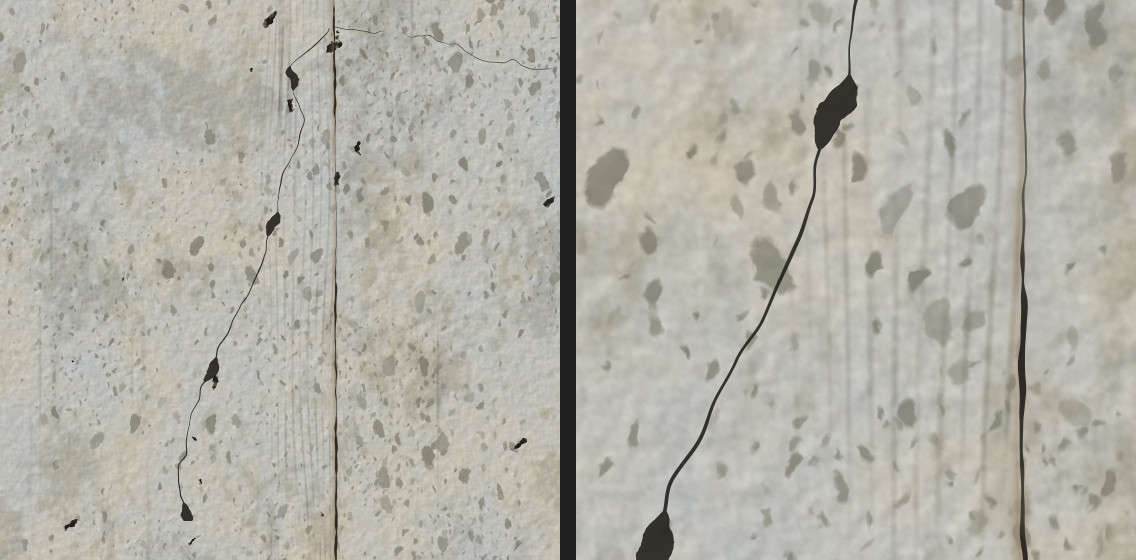
Left, the full canvas; right, a detail of the centre.
Write a WebGL 2 fragment shader that draws this texture.

```glsl
#version 300 es
precision highp float;
// Weathered board-formed concrete: a vertical seam, wood grain, stains, pits and cracks.
uniform vec2 u_resolution;
out vec4 fragColor;

const float SEAM_X = 0.598;
const float SOFTNESS = 0.0014;
const vec3 PALE = vec3(0.752, 0.745, 0.715);
const vec3 DULL = vec3(0.675, 0.665, 0.622);
const vec3 STAIN = vec3(0.49, 0.48, 0.43);
const vec3 TAN = vec3(0.61, 0.55, 0.45);
const vec3 VOID_DARK = vec3(0.13, 0.115, 0.10);

float hash(vec2 p) {
    vec3 q = fract(p.xyx * 0.1031);
    q += dot(q, q.yzx + 33.33);
    return fract((q.x + q.y) * q.z);
}

float noise(vec2 p) {
    vec2 i = floor(p), f = fract(p);
    f = f * f * (3.0 - 2.0 * f);
    return mix(mix(hash(i), hash(i + vec2(1, 0)), f.x),
               mix(hash(i + vec2(0, 1)), hash(i + vec2(1, 1)), f.x), f.y);
}

float fbm(vec2 p) {
    float sum = 0.0, weight = 0.5;
    for (int k = 0; k < 4; k++) {
        sum += weight * noise(p);
        p = mat2(1.6, 1.2, -1.2, 1.6) * p + 7.3;
        weight *= 0.5;
    }
    return sum / 0.9375;
}

float wobble(float t, float seed) { return noise(vec2(t, seed)) - 0.5; }

vec2 roughen(vec2 p, float scale, float amount) {
    return p + amount * (vec2(fbm(p * scale), fbm(p * scale + 41.7)) - 0.5);
}

// Coverage of scattered, clustered ellipses; radii are in cell units.
float blots(vec2 p, float cells, float seed, float density, vec2 radii, float tilt, float fade) {
    vec2 grid = p * cells, home = floor(grid);
    float cover = 0.0;
    for (int j = -1; j <= 1; j++)
    for (int i = -1; i <= 1; i++) {
        vec2 id = home + vec2(i, j);
        vec2 jitter = vec2(hash(id + seed), hash(id + seed + 19.0));
        vec2 offset = grid - id - mix(vec2(0.1), vec2(0.9), jitter);
        float turn = tilt + 1.1 * (hash(id + seed + 37.0) - 0.5);
        vec2 axis = vec2(sin(turn), cos(turn));
        vec2 size = radii * mix(0.4, 1.0, hash(id + seed + 53.0));
        vec2 local = vec2(dot(offset, vec2(axis.y, -axis.x)), dot(offset, axis)) / size;
        float dist = (length(local) - 1.0) * size.x / cells;
        float cluster = smoothstep(0.25, 0.7, noise(id / cells * 6.0 + seed));
        float present = step(hash(id + seed + 71.0), density * cluster * 1.8);
        float strength = mix(1.0, hash(id + seed + 89.0), fade);
        cover = max(cover, present * strength * (1.0 - smoothstep(-SOFTNESS, SOFTNESS, dist)));
    }
    return cover;
}

float crackX(float y) {
    float drift = mix(0.335, 0.525, smoothstep(0.12, 0.82, y)) + 0.075 * smoothstep(0.87, 0.95, y);
    return drift + 0.05 * wobble(y * 9.0, 3.0) + 0.014 * wobble(y * 42.0, 8.0);
}

float crackY(float x) {
    return 0.945 - 0.08 * smoothstep(0.74, 1.0, x) + 0.03 * wobble(x * 14.0, 5.0) + 0.01 * wobble(x * 60.0, 9.0);
}

float stroke(float dist, float halfWidth, float pixel) {
    return clamp((halfWidth - abs(dist)) / pixel + 0.5, 0.0, 1.0);
}

void main() {
    vec2 p = gl_FragCoord.xy / u_resolution;
    float pixel = 1.0 / min(u_resolution.x, u_resolution.y);
    float seam = p.x - SEAM_X - 0.005 * wobble(p.y * 7.0, 2.0) - 0.002 * wobble(p.y * 60.0, 4.0);
    float right = step(0.0, seam);

    // Mottled ground with fine lit relief
    float tone = 0.55 * fbm(p * vec2(9.0, 6.0)) + 0.45 * fbm(p * vec2(60.0, 42.0) + 13.0);
    vec3 color = mix(DULL, PALE, smoothstep(0.34, 0.56, tone));
    float warmth = fbm(p * vec2(7.0, 5.0) + 31.0) + 0.5 * fbm(p * 38.0) - 0.75;
    color += vec3(0.035, 0.008, -0.035) * clamp(warmth * 2.0, -0.7, 0.9);
    vec2 bump = p * 95.0;
    color += 0.13 * (fbm(bump) - fbm(bump + vec2(-0.35, 0.35)));
    color += 0.035 * (noise(p * 260.0) - 0.5);

    // Vertical board grain, strongest beside the seam
    float band = smoothstep(0.42, 0.52, p.x) * (1.0 - right);
    float wave = abs(fract(p.x * 74.0 + 1.6 * noise(vec2(p.x * 20.0, p.y * 3.0))) - 0.5) * 2.0;
    float worn = smoothstep(0.25, 0.7, fbm(p * vec2(40.0, 9.0) + 5.0));
    color -= band * vec3(0.085, 0.09, 0.095) * (smoothstep(0.5, 1.0, wave) * worn - 0.1);
    float streak = smoothstep(0.72, 0.95, noise(vec2(p.x * 110.0, p.y * 3.0)));
    streak *= smoothstep(0.48, 0.7, noise(p * vec2(14.0, 2.0) + 23.0));
    color -= 0.09 * streak * worn;

    // Grey stains in three sizes
    vec2 ragged = roughen(roughen(p, 45.0, 0.016), 140.0, 0.006);
    float amount = mix(0.24, 0.42, right);
    float stain = blots(ragged, 15.0, 11.0, amount * 0.9, vec2(0.17, 0.30), 0.1, 0.5);
    stain = max(stain, blots(ragged, 33.0, 127.0, amount, vec2(0.18, 0.32), 0.1, 0.6));
    stain = max(stain, blots(ragged, 68.0, 211.0, amount, vec2(0.18, 0.30), 0.2, 0.7));
    color = mix(color, STAIN + 0.08 * (fbm(p * 120.0) - 0.5), 0.82 * stain);

    // Pits with pale lower lips
    vec2 chipped = roughen(p, 75.0, 0.022);
    float pit = blots(chipped, 7.0, 307.0, 0.26, vec2(0.055, 0.13), 0.45, 0.0);
    float lip = blots(chipped + vec2(-0.004, 0.004), 7.0, 307.0, 0.26, vec2(0.055, 0.13), 0.45, 0.0);
    float pinhole = blots(chipped, 19.0, 401.0, 0.05, vec2(0.08, 0.12), 0.3, 0.0);
    color = mix(color, PALE + 0.03, 0.5 * lip);
    vec3 inside = mix(VOID_DARK, TAN * 0.65, smoothstep(0.5, 0.75, fbm(p * 70.0 + 3.0)));
    color = mix(color, inside, max(pit, pinhole));

    // Wandering crack that gapes at intervals, and a hairline branch
    float slope = (crackX(p.y + 0.002) - crackX(p.y - 0.002)) / 0.004;
    float crackDist = (p.x - crackX(p.y)) / sqrt(1.0 + slope * slope);
    float along = (fract((p.y - 0.08) / 0.26 + 0.5) - 0.5) * 0.26;
    float gape = max(0.0, 1.0 - along * along / 0.0005) * (0.6 + fbm(p * 90.0));
    float extent = step(0.07, p.y) * step(p.y, 0.95);
    float crackWidth = 0.0004 + 0.0008 * noise(vec2(p.y * 25.0, 6.0)) + 0.007 * gape;
    color = mix(color, VOID_DARK, 0.88 * extent * stroke(crackDist, crackWidth, pixel));
    float hairSlope = (crackY(p.x + 0.002) - crackY(p.x - 0.002)) / 0.004;
    float hairDist = (p.y - crackY(p.x)) / sqrt(1.0 + hairSlope * hairSlope);
    float hairFade = smoothstep(0.3, 0.6, noise(vec2(p.x * 30.0, 12.0)));
    color = mix(color, STAIN * 0.6, right * hairFade * stroke(hairDist, 0.0006, pixel));

    // Seam with a tan edge and broken shadow
    float edging = exp(-abs(seam + 0.003) * 260.0) * (0.35 + 0.5 * noise(vec2(p.y * 35.0, 1.0)));
    color = mix(color, TAN, edging);
    float broken = smoothstep(0.35, 0.65, noise(vec2(p.y * 22.0, 7.0)) + 0.3 * smoothstep(0.75, 0.85, p.y));
    float seamWidth = mix(0.0006, 0.0026, broken * noise(vec2(p.y * 80.0, 15.0)));
    color = mix(color, VOID_DARK, mix(0.55, 0.92, broken) * stroke(seam, seamWidth, pixel));

    fragColor = vec4(clamp(color, 0.0, 1.0), 1.0);
}
```
